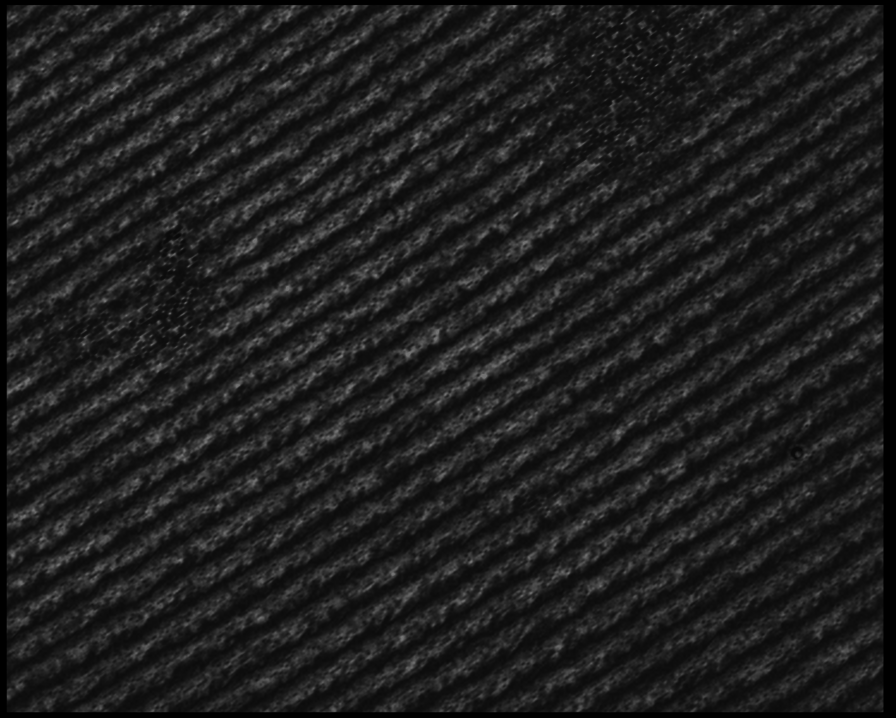
Give the GLSL for this pattern, as a Shadertoy shader.

```glsl
// Diagonal grey interference fringes with fine speckle, smudges and dust rings.

const float TAU = 6.2831853;
const float FRINGE_SPACING = 0.0480; // vertical distance between fringes, in heights
const float FRINGE_SLOPE = 0.615;
const float FRINGE_OFFSET = 0.259;

float hash(vec2 cell) {
    vec3 h = fract(vec3(cell.xyx) * 0.1031);
    h += dot(h, h.yzx + 33.33);
    return fract((h.x + h.y) * h.z);
}

float valueNoise(vec2 p) {
    vec2 cell = floor(p);
    vec2 f = fract(p);
    f = f * f * (3.0 - 2.0 * f);
    float low = mix(hash(cell), hash(cell + vec2(1, 0)), f.x);
    float high = mix(hash(cell + vec2(0, 1)), hash(cell + vec2(1, 1)), f.x);
    return mix(low, high, f.y);
}

// Noise stretched along a direction; size holds grain length and width.
float streakNoise(vec2 p, float angle, vec2 size) {
    float c = cos(angle), s = sin(angle);
    vec2 along = vec2(c * p.x + s * p.y, c * p.y - s * p.x);
    return valueNoise(along / size + 400.0);
}

float fringes(vec2 p, float wobble) {
    float bend = 0.07 * (p.x - 0.42) * (p.y - 0.5);
    float phase = (p.y - FRINGE_SLOPE * p.x - bend - FRINGE_OFFSET) / FRINGE_SPACING;
    return 0.5 + 0.5 * cos(TAU * (phase + wobble));
}

float smudge(vec2 p, vec2 centre, vec2 radii) {
    vec2 q = (p - centre) / radii;
    return exp(-dot(q, q));
}

// Concentric diffraction rings that fade outward.
float dustRings(vec2 p, vec2 centre, float radius) {
    float r = length(p - centre) / radius;
    return cos(r * TAU) * exp(-r * r);
}

float frameMask(vec2 uv, vec2 pixel) {
    vec2 lower = smoothstep(-pixel, pixel, uv - vec2(0.0075, 0.008));
    vec2 upper = smoothstep(-pixel, pixel, vec2(0.986, 0.993) - uv);
    return lower.x * lower.y * upper.x * upper.y;
}

void mainImage(out vec4 fragColor, in vec2 fragCoord) {
    vec2 uv = fragCoord / iResolution.xy;
    vec2 p = fragCoord / iResolution.y;

    // Speckle grain from steep blobs, short flecks and fine grit
    float blobs = streakNoise(p, 0.95, vec2(0.013, 0.0065));
    float flecks = streakNoise(p, 0.60, vec2(0.0065, 0.0036));
    float grit = valueNoise(p * 300.0);
    float speckle = 4.0 * (0.20 + 0.60 * blobs) * (0.12 + 0.76 * flecks);
    speckle *= 0.75 + 0.5 * grit;

    // Ragged fringes, with patches of weaker contrast
    float wobble = 0.26 * (blobs - 0.5) + 0.12 * (valueNoise(p * 26.0) - 0.5);
    float wave = fringes(p, wobble);
    float patches = 0.8 + 0.4 * valueNoise(p * 11.0 + 40.0);

    // Smudges replace the fringes with dim, gritty scatter
    float damage = smudge(p, vec2(0.89, 0.93), vec2(0.12, 0.10));
    damage += 0.65 * smudge(p, vec2(0.85, 0.79), vec2(0.07, 0.06));
    damage += smudge(p, vec2(0.245, 0.60), vec2(0.045, 0.10));
    damage += 0.6 * smudge(p, vec2(0.14, 0.53), vec2(0.09, 0.045));
    damage += 0.4 * smudge(p, vec2(0.76, 0.30), vec2(0.035, 0.025));
    damage = min(damage, 0.95);
    float scatter = 1.1 * flecks * flecks * flecks;
    float signal = mix(wave * speckle * patches, scatter * speckle, damage);

    // Uneven illumination, strongest at the upper left
    vec2 fromLamp = (p - vec2(0.42, 0.66)) / vec2(0.95, 0.85);
    float light = 0.35 + 0.65 * exp(-dot(fromLamp, fromLamp));

    float grey = 0.053 + 0.172 * light * signal + 0.016 * (grit - 0.5);

    // Dust specks
    grey += 0.035 * dustRings(p, vec2(0.542, 0.699), 0.018);
    grey += 0.12 * dustRings(p, vec2(1.111, 0.368), 0.013) * (0.2 + grit);
    grey += 0.030 * dustRings(p, vec2(0.24, 0.66), 0.030);

    grey = clamp(grey, 0.035, 0.45) * frameMask(uv, 0.7 / iResolution.xy);
    fragColor = vec4(vec3(grey), 1.0);
}
```
